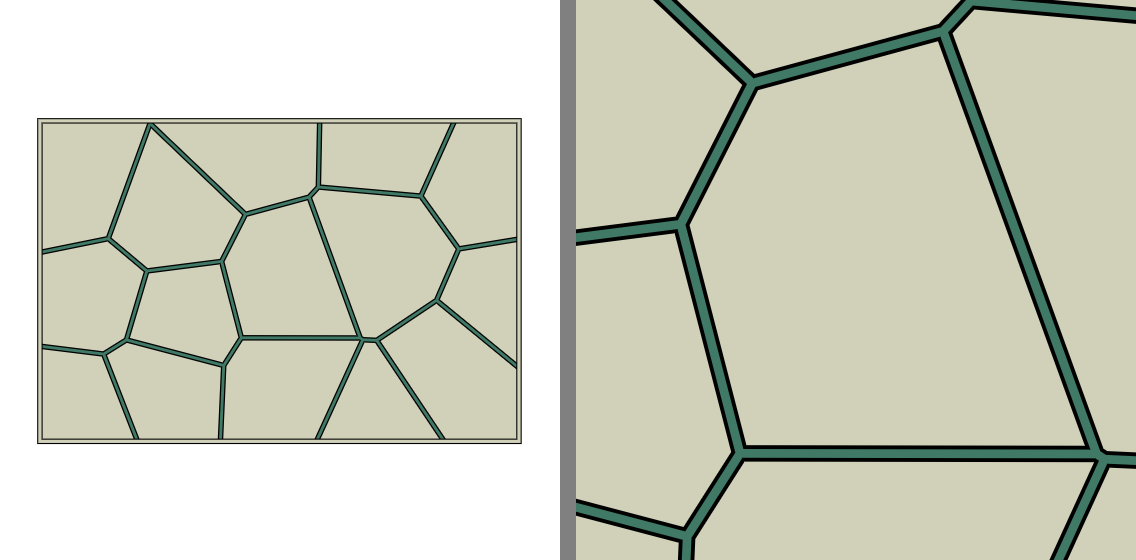
Left: the whole. Right: its middle third, enlarged.
Write a Shadertoy shader that draws this pattern.

```glsl
#define FRAME_CENTER vec2(0.49902, 0.49805)
#define FRAME_HALF vec2(0.43262, 0.29102)
#define FRAME_GAP 0.0078
#define RULE_WIDTH 0.00195
#define SITE_GRID ivec2(5, 3)
#define JITTER 0.86
#define VEIN_HALF 0.0026
#define VEIN_OUTLINE 0.0023
#define SEED 17u

const vec3 WHITE = vec3(1.0);
const vec3 STONE = vec3(0.82, 0.82, 0.73);
const vec3 INK = vec3(0.0);
const vec3 TEAL = vec3(0.25, 0.48, 0.40);

// Integer hash giving two values in 0..1
vec2 hash2(uvec2 v) {
    v = v * 1664525u + 1013904223u + SEED * 747796405u;
    v.x += v.y * 1664525u;
    v.y += v.x * 1664525u;
    v ^= v >> 16u;
    v.x += v.y * 1664525u;
    v.y += v.x * 1664525u;
    v ^= v >> 16u;
    return vec2(v & 65535u) / 65535.0;
}

// Signed distance to a centred box
float boxDistance(vec2 p, vec2 halfSize) {
    vec2 d = abs(p) - halfSize;
    return max(d.x, d.y);
}

// One scattered site per grid slot, spread over the panel
vec2 sitePosition(int index, vec2 panelHalf) {
    ivec2 slot = ivec2(index % SITE_GRID.x, index / SITE_GRID.x);
    vec2 offset = 0.5 + JITTER * (hash2(uvec2(slot)) - 0.5);
    vec2 unit = (vec2(slot) + offset) / vec2(SITE_GRID);
    return (2.0 * unit - 1.0) * panelHalf;
}

// Distance to the nearest border between Voronoi cells
float cellBorderDistance(vec2 p, vec2 panelHalf) {
    int count = SITE_GRID.x * SITE_GRID.y;
    int nearest = 0;
    float best = 1e3;
    vec2 toNearest = vec2(0.0);
    for (int i = 0; i < count; i++) {
        vec2 r = sitePosition(i, panelHalf) - p;
        float d = dot(r, r);
        if (d < best) {
            best = d;
            nearest = i;
            toNearest = r;
        }
    }
    float border = 1e3;
    for (int i = 0; i < count; i++) {
        if (i == nearest) continue;
        vec2 r = sitePosition(i, panelHalf) - p;
        border = min(border, dot(0.5 * (r + toNearest), normalize(r - toNearest)));
    }
    return border;
}

// Coverage of the region where the distance is negative
float inside(float distance, float pixel) {
    return clamp(0.5 - distance / pixel, 0.0, 1.0);
}

void mainImage(out vec4 fragColor, in vec2 fragCoord) {
    float size = min(iResolution.x, iResolution.y);
    float pixel = 1.0 / size;
    vec2 p = (fragCoord - 0.5 * iResolution.xy) / size + 0.5 - FRAME_CENTER;

    // Double ruled frame
    vec2 panelHalf = FRAME_HALF - FRAME_GAP;
    float outer = boxDistance(p, FRAME_HALF);
    float inner = boxDistance(p, panelHalf);
    vec3 color = mix(WHITE, INK, inside(outer, pixel));
    color = mix(color, STONE, inside(outer + RULE_WIDTH, pixel));
    color = mix(color, INK, inside(inner, pixel));

    // Cells parted by outlined veins
    float border = cellBorderDistance(p, panelHalf);
    vec3 panel = mix(STONE, INK, inside(border - VEIN_HALF - VEIN_OUTLINE, pixel));
    panel = mix(panel, TEAL, inside(border - VEIN_HALF, pixel));
    color = mix(color, panel, inside(inner + RULE_WIDTH, pixel));

    fragColor = vec4(color, 1.0);
}
```
